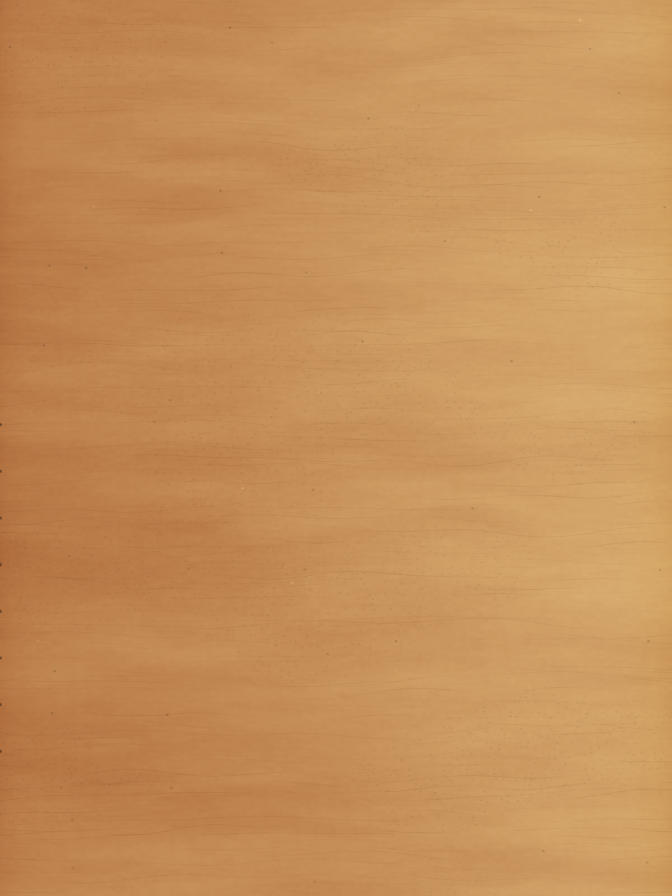
A WebGL 1 fragment shader for this texture:

```glsl
precision highp float;
// Smooth honey-coloured wood board with faint horizontal grain and soft streaks.
uniform vec2 u_resolution;

vec2 hash2(vec2 cell) {
  vec2 k = vec2(dot(cell, vec2(127.1, 311.7)), dot(cell, vec2(269.5, 183.3)));
  return fract(sin(k) * 43758.55);
}

// Cellular noise whose cell values melt into each other, centred on zero.
float softCells(vec2 p) {
  vec2 base = floor(p);
  float sum = 0.0, total = 0.0;
  for (int j = -1; j <= 1; j++) {
    for (int i = -1; i <= 1; i++) {
      vec2 cell = base + vec2(float(i), float(j));
      vec2 d = cell + 0.15 + 0.7 * hash2(cell) - p;
      float weight = exp(-5.0 * dot(d, d));
      sum += weight * (hash2(cell + 37.0).x - 0.5);
      total += weight;
    }
  }
  return sum / total;
}

// Hair-thin broken grain lines, one per row, each wandering on its own.
float grainLines(vec2 p, float rows, float pixel) {
  float bend = 0.3 * sin(p.x * 9.0 + p.y * 13.0) + 0.15 * sin(p.x * 23.0 - p.y * 31.0);
  float y = p.y * rows + bend;
  float row = floor(y);
  vec2 rnd = hash2(vec2(row, rows));
  float center = 0.35 + 0.3 * rnd.x + 0.16 * sin(p.x * (12.0 + 20.0 * rnd.y) + 40.0 * rnd.x);
  float dist = abs(fract(y) - center) / rows;
  float line = 1.0 - smoothstep(0.0, 0.0005 + 0.7 * pixel, dist);
  float broken = smoothstep(-0.1, 0.3, softCells(vec2(p.x * 8.0 + 30.0 * rnd.y, row * 3.0)));
  return line * broken * (0.4 + 0.6 * rnd.y);
}

// Scattered pores; every row of cells is shifted so that no grid shows.
float pores(vec2 p, vec2 cells, float share, float radius, float pixel) {
  vec2 q = p * cells;
  q.x += 9.0 * hash2(vec2(floor(q.y), 3.0)).x;
  vec2 cell = floor(q);
  vec2 d = (fract(q) - 0.2 - 0.6 * hash2(cell + 91.0)) / cells;
  vec2 rnd = hash2(cell + 17.0);
  float spot = 1.0 - smoothstep(0.3 * radius, radius + 0.5 * pixel, length(d * vec2(0.8, 1.0)));
  return spot * step(rnd.x, share) * (0.4 + 0.6 * rnd.y);
}

void main() {
  float pixel = 1.0 / u_resolution.x;
  vec2 p = gl_FragCoord.xy * pixel;
  float height = gl_FragCoord.y / u_resolution.y;

  // Broad light from left to right, weaker towards the top and bottom.
  float tone = 0.14 + 0.76 * smoothstep(-0.15, 0.95, p.x);
  tone += 0.15 * sin(height * 3.14) * smoothstep(0.3, 0.9, p.x) - 0.02;
  tone += 0.04 * smoothstep(0.3, 0.0, height) * (1.0 - p.x);

  // Soft streaks from long to short, with gently warped borders.
  vec2 q = p + 0.004 * vec2(0.0, sin(p.x * 11.0 + p.y * 7.0) + 0.5 * sin(p.x * 29.0 - p.y * 17.0));
  tone += 0.26 * softCells(q * vec2(2.4, 7.0));
  tone += 0.22 * softCells(q * vec2(5.0, 24.0) + 11.0);
  tone += 0.12 * softCells(q * vec2(9.0, 55.0) + 23.0);
  tone += 0.07 * softCells(q * vec2(40.0, 180.0) + 5.0);

  // Fine, almost even tooth of the surface.
  tone += 0.09 * softCells(p * vec2(150.0, 210.0) + 61.0);

  // Shade along the side edges.
  tone -= 0.25 * exp(-p.x * 36.0) + 0.14 * exp(-(1.0 - p.x) * 50.0);

  vec3 darkHoney = vec3(0.712, 0.463, 0.268);
  vec3 paleHoney = vec3(0.824, 0.637, 0.412);
  vec3 color = mix(darkHoney, paleHoney, tone);
  color.b -= 0.025 * smoothstep(0.9, 1.0, p.x);

  // Grain, pores and a few pale flecks.
  float lines = grainLines(p, 58.0, pixel) + 0.7 * grainLines(p + 3.7, 93.0, pixel);
  color *= 1.0 - 0.06 * lines * vec3(0.8, 1.0, 1.15);
  float poreArea = smoothstep(-0.2, 0.25, softCells(p * vec2(4.0, 7.0) + 71.0));
  color *= 1.0 - 0.06 * poreArea * pores(p, vec2(95.0, 130.0), 0.4, 0.0016, pixel);
  color *= 1.0 - 0.17 * pores(p + 5.3, vec2(34.0, 45.0), 0.03, 0.0018, pixel);
  color += 0.08 * pores(p + 8.1, vec2(28.0, 36.0), 0.008, 0.0018, pixel);

  // Small evenly spaced nicks on the lower left edge.
  float nick = abs(fract(p.y * 14.4 + 0.4) - 0.5) / 14.4;
  float nickMask = (1.0 - smoothstep(0.001, 0.003, nick)) * (1.0 - smoothstep(0.001, 0.004, p.x));
  color *= 1.0 - 0.4 * nickMask * step(0.16, p.y) * step(p.y, 0.76);

  gl_FragColor = vec4(color, 1.0);
}
```
